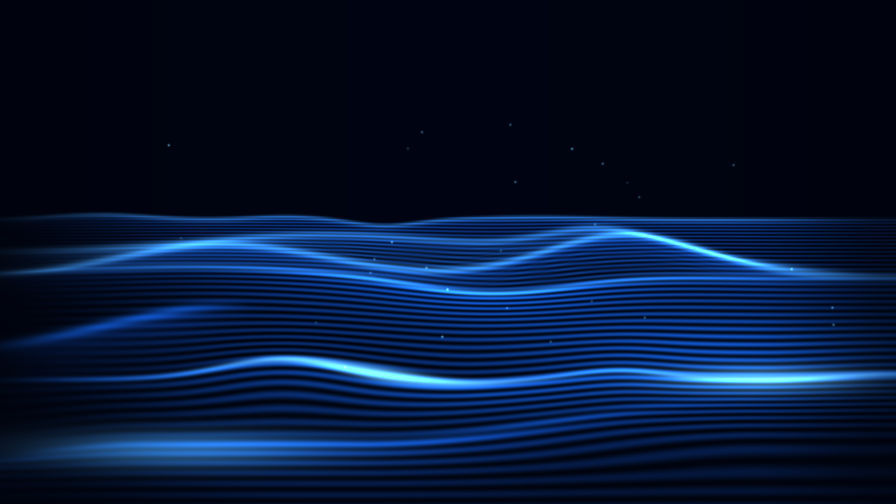
Reproduce this background procedurally as a Shadertoy shader.

```glsl
// Glowing blue waves of fine striped lines rolling below a dark, sparkling sky.

const vec3 SKY   = vec3(0.0, 0.016, 0.07);
const vec3 DEEP  = vec3(0.003, 0.025, 0.10);
const vec3 BLUE  = vec3(0.04, 0.22, 0.56);
const vec3 AZURE = vec3(0.07, 0.36, 0.80);
const vec3 TEAL  = vec3(0.20, 0.44, 0.62);
const vec3 ICE   = vec3(0.50, 0.85, 1.0);

float bump(float x, float centre, float width) {
    float d = (x - centre) / width;
    return exp(-d * d);
}

float spot(vec2 p, vec2 centre, vec2 size) {
    vec2 d = (p - centre) / size;
    return exp(-dot(d, d));
}

vec2 hash2(float n) {
    return fract(sin(vec2(n, n + 7.3) * vec2(127.1, 311.7)) * 4375.85);
}

// Heights of the wave crests, from far to near.
float horizonCrest(float x) {
    return 0.566 + 0.010 * bump(x, 0.11, 0.08) + 0.006 * bump(x, 0.32, 0.06)
         - 0.012 * bump(x, 0.43, 0.05) + 0.005 * bump(x, 0.6, 0.1);
}
float farCrest(float x) {
    return 0.50 + 0.035 * bump(x, 0.36, 0.2) + 0.045 * bump(x, 0.67, 0.09)
         - 0.045 * smoothstep(0.7, 1.0, x);
}
float weaveCrest(float x) {
    return 0.448 + 0.066 * bump(x, 0.25, 0.17) + 0.086 * bump(x, 0.70, 0.13);
}
float middleCrest(float x) {
    return 0.458 + 0.012 * bump(x, 0.22, 0.15) - 0.04 * bump(x, 0.55, 0.13)
         - 0.012 * smoothstep(0.6, 0.9, x);
}
float sideCrest(float x) {
    return 0.31 + 0.085 * smoothstep(-0.05, 0.27, x);
}
float brightCrest(float x) {
    return 0.247 + 0.04 * bump(x, 0.315, 0.10) - 0.008 * bump(x, 0.52, 0.07)
         + 0.018 * bump(x, 0.69, 0.07) + 0.01 * smoothstep(0.85, 1.0, x);
}
float nearCrest(float x) {
    return 0.075 + 0.045 * smoothstep(-0.08, 0.16, x) + 0.09 * smoothstep(0.4, 0.85, x);
}

// Lines that follow the crests and widen towards the viewer.
float stripes(vec2 p) {
    float warp = bump(p.y, 0.44, 0.08) * (middleCrest(p.x) - 0.44)
               + bump(p.y, 0.26, 0.08) * (brightCrest(p.x) - 0.26)
               + bump(p.y, 0.14, 0.08) * (nearCrest(p.x) - 0.14);
    float depth = max(0.575 - p.y + 0.7 * warp, 0.0);
    float phase = 30.0 * log(1.0 + depth / 0.174);
    float wave = 0.5 + 0.5 * cos(6.2832 * phase);
    return mix(wave, 0.5, smoothstep(0.3, 0.7, fwidth(phase)));
}

// A lit rim with a sheen that fades below it.
vec3 ridge(float below, float width, float falloff, vec3 rim, vec3 sheen) {
    float side = smoothstep(-width, width, below);
    return rim * bump(below, 0.0, width) + sheen * side * exp(-max(below, 0.0) / falloff);
}

void mainImage(out vec4 fragColor, in vec2 fragCoord) {
    vec2 p = fragCoord / iResolution.xy;
    float aspect = iResolution.x / iResolution.y;
    float x = p.x;
    float line = stripes(p);
    float lit = 0.25 + 0.9 * line;

    // Striped sea, dimmer at the sides and towards the viewer
    float sideLight = smoothstep(0.0, 0.35, x) * (1.0 - 0.65 * smoothstep(0.82, 1.0, x));
    float seaLight = sideLight * mix(0.35, 0.85, smoothstep(0.0, 0.3, p.y));
    vec3 sea = mix(DEEP * 0.5, BLUE * 0.85, line * seaLight);

    // Far ribbons
    float farLight = smoothstep(-0.06, 0.2, x) * (1.0 - 0.85 * smoothstep(0.78, 1.0, x));
    float c1 = horizonCrest(x), c2 = farCrest(x), c3 = weaveCrest(x), c4 = middleCrest(x);
    vec3 farSheen = BLUE * 0.45 * farLight;
    sea += ridge(c1 - p.y, 0.007, 0.025, TEAL * 0.6 * farLight, farSheen * 0.7);
    sea += ridge(c2 - p.y, 0.007, 0.025, TEAL * 0.6 * farLight, farSheen * 0.6);
    sea += ridge(c3 - p.y, 0.007, 0.03, TEAL * 0.9 * farLight, farSheen);
    vec3 middleRim = mix(TEAL, AZURE, 0.4) * (0.5 + 0.6 * bump(x, 0.5, 0.2));
    sea += ridge(c4 - p.y, 0.006, 0.05, middleRim * farLight,
                 AZURE * lit * 0.6 * bump(x, 0.56, 0.22));

    // Fine strands woven between the ribbons
    for (int i = 1; i < 7; i++) {
        float t = float(i) / 7.0;
        float strands = bump(p.y, mix(c2, c3, t), 0.003) + 0.6 * bump(p.y, mix(c3, c4, t), 0.003);
        sea += TEAL * 0.17 * strands * farLight;
    }

    // Near crests
    float sideFade = smoothstep(-0.05, 0.12, x) * (1.0 - smoothstep(0.17, 0.3, x));
    sea += ridge(sideCrest(x) - p.y, 0.011, 0.04, AZURE * 0.5 * sideFade, BLUE * 0.5 * sideFade);
    float shine = bump(x, 0.42, 0.16) + 0.55 * bump(x, 0.86, 0.14);
    float thick = 0.006 + 0.006 * bump(x, 0.43, 0.07);
    vec3 brightRim = ICE * shine + AZURE * 0.45 * smoothstep(-0.03, 0.15, x);
    sea += ridge(brightCrest(x) - p.y, thick, 0.045, brightRim,
                 AZURE * lit * 0.5 * bump(x, 0.52, 0.32));
    sea += ridge(nearCrest(x) - p.y, 0.012, 0.05, AZURE * 0.35 * bump(x, 0.4, 0.3),
                 BLUE * lit * 0.5 * bump(x, 0.4, 0.35));

    // Soft pools of light
    sea += AZURE * 0.40 * lit * spot(p, vec2(0.80, 0.30), vec2(0.18, 0.08));
    sea += ICE * 0.50 * spot(p, vec2(0.85, 0.247), vec2(0.10, 0.025));
    sea += TEAL * 0.75 * spot(p, vec2(0.20, 0.108), vec2(0.16, 0.036));

    float pixel = 1.0 / iResolution.y;
    vec3 color = mix(SKY * (0.6 + 0.4 * bump(x, 0.5, 0.5)), sea,
                     smoothstep(-pixel, 0.006 + pixel, c1 + 0.004 - p.y));

    // Scattered sparks
    for (int i = 0; i < 28; i++) {
        vec2 seed = hash2(float(i) + 3.0);
        vec2 offset = (p - vec2(0.1 + 0.85 * seed.x, 0.2 + 0.56 * seed.y)) * vec2(aspect, 1.0);
        color += ICE * (0.15 + 0.5 * fract(seed.x * 17.0)) * exp(-dot(offset, offset) / 0.000006);
    }
    fragColor = vec4(clamp(color, 0.0, 1.0), 1.0);
}
```
